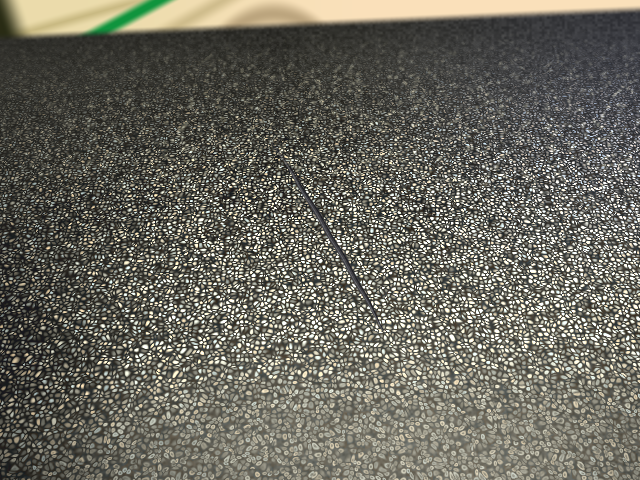
This texture is drawn by a WebGL 2 fragment shader. Its source:

```glsl
#version 300 es
precision highp float;
uniform vec2 u_resolution;
out vec4 fragColor;

vec2 hash2(vec2 p) {
  return fract(sin(vec2(dot(p, vec2(127.1, 311.7)), dot(p, vec2(269.5, 183.3)))) * 43758.5453);
}

float noise(vec2 p) {
  vec2 i = floor(p), f = fract(p);
  f = f * f * (3.0 - 2.0 * f);
  return mix(mix(hash2(i).x, hash2(i + vec2(1, 0)).x, f.x),
             mix(hash2(i + vec2(0, 1)).x, hash2(i + 1.0).x, f.x), f.y);
}

// Nearest and second nearest cell distance, plus two random values of the cell
vec4 cells(vec2 p) {
  vec2 id = floor(p), f = fract(p), best = id;
  float near = 9.0, second = 9.0;
  for (int j = -1; j <= 1; j++) {
    for (int i = -1; i <= 1; i++) {
      vec2 g = vec2(i, j);
      float d = length(g + 0.05 + 0.9 * hash2(id + g) - f);
      if (d < near) { second = near; near = d; best = id + g; }
      else second = min(second, d);
    }
  }
  return vec4(near, second, hash2(best + 37.0));
}

// Soft band around a slanted line through point a
float band(vec2 p, vec2 a, vec2 dir, float width, float blur) {
  vec2 n = normalize(vec2(-dir.y, dir.x));
  return 1.0 - smoothstep(width - blur, width + blur, abs(dot(p - a, n)));
}

vec3 backdrop(vec2 p) {
  vec3 col = mix(vec3(0.92, 0.86, 0.67), vec3(0.98, 0.88, 0.73), smoothstep(0.1, 0.8, p.x));
  float folds = band(p, vec2(0.17, 0.965), vec2(0.9, 0.25), 0.008, 0.012) * smoothstep(0.4, 0.25, p.x);
  col = mix(col, vec3(0.66, 0.60, 0.36), 0.55 * folds);
  vec2 bent = p + vec2(0.0, 4.0 * pow(p.x - 0.5, 2.0));
  col = mix(col, vec3(0.64, 0.55, 0.40), 0.7 * band(bent, vec2(0.53, 0.968), vec2(0.8, 0.45), 0.016, 0.016));
  col = mix(col, vec3(0.72, 0.65, 0.45), 0.6 * band(p, vec2(0.41, 0.968), vec2(0.8, 0.45), 0.012, 0.014));
  col = mix(col, vec3(0.06, 0.58, 0.24), band(p, vec2(0.267, 0.964), vec2(0.13, 0.07), 0.012, 0.009));
  return mix(vec3(0.16, 0.17, 0.08), col, smoothstep(0.0, 0.06, p.x + 0.35 * (p.y - 0.96)));
}

vec3 surface(vec2 p) {
  // Broad light
  float across = smoothstep(-0.1, 0.6, p.x);
  float middle = exp(-pow((p.y - 0.40) / 0.27, 2.0)) * across;
  float pool = exp(-pow((p.x - 0.98) / 0.6, 2.0) - pow(p.y / 0.27, 2.0));
  float light = 0.205 + 0.20 * middle + 0.31 * pool;
  light += 0.06 * smoothstep(0.5, 1.3, p.x) * smoothstep(0.25, 0.7, p.y);
  light += 0.13 * exp(-pow((p.x - 0.36) / 0.3, 2.0) - pow((p.y - 0.05) / 0.18, 2.0));
  light -= 0.04 * exp(-pow(p.x / 0.25, 2.0) - pow((p.y - 0.22) / 0.2, 2.0));
  light += 0.03 * (noise(p * vec2(7.0, 9.0)) - 0.5);
  vec3 tint = mix(vec3(1.02, 1.01, 0.91), vec3(0.96, 0.98, 1.08),
                  smoothstep(0.6, 1.4, p.x) * smoothstep(0.3, 0.9, p.y));
  tint = mix(tint, vec3(1.03, 1.01, 0.91), pool);

  // Leather grain shrinking with distance
  float depth = 1.0 / (1.0 - 0.5 * p.y);
  vec2 q = 84.0 * depth * vec2(p.x - 0.67, p.y);
  q += 0.9 * vec2(noise(q * 0.6), noise(q * 0.6 + 19.0));
  vec4 c = cells(q);
  float bump = smoothstep(0.0, 0.45, c.y - c.x) * smoothstep(0.8, 0.05, c.x);
  float ring = smoothstep(0.08, 0.28, c.x) * smoothstep(0.55, 0.33, c.x);
  float matte = smoothstep(0.36, 0.08, p.y + 0.17 * (1.0 - across));
  float glint = mix(bump * (0.5 + 1.7 * c.z), 0.5 * bump + 0.8 * ring * c.z, matte);
  float focus = smoothstep(0.95, 0.5, p.y);
  float contrast = focus * mix(0.62 * (0.45 + 0.55 * across), 0.34, matte);
  vec3 hue = 1.0 + 0.35 * (vec3(c.w, 0.5, 1.0 - c.w) - 0.5);
  vec3 col = tint * light + contrast * (glint - 0.36) * hue * tint;

  // Defocused sparkles far away
  vec4 s = cells(p * vec2(88.0, 98.0) + 1.5 * noise(p * 40.0));
  float dots = smoothstep(0.6, 0.05, s.x) * smoothstep(0.45, 1.0, s.z);
  float far = smoothstep(0.42, 0.68, p.y) * smoothstep(0.98, 0.76, p.y);
  col += 0.30 * far * dots * (0.35 + 0.65 * across) * vec3(1.0, 0.98, 0.82);
  // Fine speckle
  col += 0.10 * (noise(p * 190.0) - 0.5) * (0.5 + 0.5 * across);
  return max(col, vec3(0.09, 0.09, 0.11));
}

// Tapered scratch with a dark lip and a pale side
vec3 scratch(vec3 col, vec2 p) {
  float t = (0.766 - p.y) / 0.46;
  float x = 0.527 + 0.275 * t + 0.03 * t * (1.0 - t) + 0.001 * sin(t * 31.0);
  float d = (p.x - x) * 0.86;
  float width = 0.0045 * smoothstep(0.0, 0.5, t) * smoothstep(1.03, 0.75, t) + 0.0012;
  float span = smoothstep(0.0, 0.35, t) * smoothstep(1.01, 0.98, t);
  float body = smoothstep(width + 0.0015, width - 0.0015, abs(d));
  float lip = smoothstep(0.0025, 0.0, abs(d - 0.6 * width));
  float shine = smoothstep(0.002, 0.0, abs(d + 0.4 * width));
  vec3 groove = vec3(0.24, 0.24, 0.26) + 0.14 * shine - 0.13 * lip;
  return mix(col, groove, body * span * 0.95);
}

void main() {
  vec2 p = gl_FragCoord.xy / u_resolution.y;
  vec3 col = scratch(surface(p), p);

  // Blurred far rim
  float rim = 0.921 + 0.044 * p.x;
  col *= 1.0 - 0.15 * smoothstep(0.1, 0.0, rim - p.y);
  col = mix(col, backdrop(p), smoothstep(-0.009, 0.011, p.y - rim));
  fragColor = vec4(clamp(col, 0.0, 1.0), 1.0);
}
```
